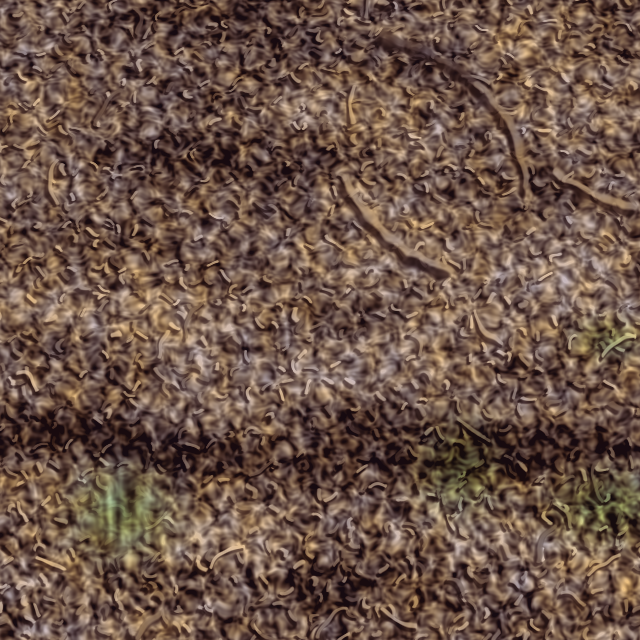
This texture is drawn by a WebGL 1 fragment shader. Its source:

```glsl
precision highp float;
uniform vec2 u_resolution;

vec2 hash2(vec2 p) {
  vec3 q = fract(vec3(p.xyx) * vec3(0.1031, 0.1030, 0.0973));
  q += dot(q, q.yzx + 33.33);
  return fract((q.xx + q.yz) * q.zy);
}

float cornerSlope(vec2 cell, vec2 offset) {
  float angle = 6.2832 * hash2(cell + 71.0).x;
  return dot(vec2(cos(angle), sin(angle)), offset);
}

// Gradient noise, roughly -0.7 to 0.7
float noise(vec2 p) {
  vec2 i = floor(p), f = fract(p);
  vec2 u = f * f * f * (f * (f * 6.0 - 15.0) + 10.0);
  vec2 e = vec2(1.0, 0.0);
  return mix(mix(cornerSlope(i, f), cornerSlope(i + e, f - e), u.x),
             mix(cornerSlope(i + e.yx, f - e.yx), cornerSlope(i + 1.0, f - 1.0), u.x), u.y);
}

// Soft round patch, 1 at its centre
float patchMask(vec2 p, vec2 centre, vec2 size) {
  vec2 d = (p - centre) / size;
  return exp(-dot(d, d));
}

// Distance to a bowed line from a to b
float bowedLine(vec2 p, vec2 a, vec2 b, float bow) {
  vec2 d = b - a;
  float h = clamp(dot(p - a, d) / dot(d, d), 0.0, 1.0);
  return length(p - a - d * h - vec2(-d.y, d.x) * bow * 4.0 * h * (1.0 - h));
}

// Lit twig with a shadow to its lower left
float addTwig(float tone, vec2 p, vec2 a, vec2 b, float bow, float width, float light) {
  float shade = bowedLine(p + width * vec2(1.0, 1.5), a, b, bow);
  float body = bowedLine(p, a, b, bow);
  tone = mix(tone, 0.10, 0.75 * smoothstep(width * 1.6, width * 0.4, shade));
  return mix(tone, light, 0.75 * smoothstep(width * 1.2, width * 0.4, body));
}

// Scattered short twigs or leaf flecks, at most one per cell
float addLitter(float tone, vec2 p, float cells, float reach, float width, float density) {
  vec2 home = floor(p * cells);
  for (int y = -1; y <= 1; y++) {
    for (int x = -1; x <= 1; x++) {
      vec2 cell = home + vec2(float(x), float(y));
      vec2 place = hash2(cell + cells), kind = hash2(cell + cells * 3.0 + 17.0);
      vec2 look = hash2(cell + cells * 5.0 + 43.0);
      if (kind.x < density) {
        float angle = mix(0.3, 2.9, kind.y);
        vec2 arm = vec2(cos(angle), sin(angle)) * reach * mix(0.5, 1.0, look.x);
        vec2 centre = (cell + place) / cells;
        tone = addTwig(tone, p, centre - arm, centre + arm, look.x * 0.5 - 0.25,
                       width, mix(0.36, 0.80, look.y));
      }
    }
  }
  return tone;
}

vec3 litterColor(float tone) {
  vec3 c = mix(vec3(0.09, 0.04, 0.06), vec3(0.18, 0.10, 0.09), clamp((tone - 0.03) / 0.09, 0.0, 1.0));
  c = mix(c, vec3(0.30, 0.20, 0.18), clamp((tone - 0.12) / 0.10, 0.0, 1.0));
  c = mix(c, vec3(0.41, 0.31, 0.27), clamp((tone - 0.22) / 0.11, 0.0, 1.0));
  c = mix(c, vec3(0.53, 0.43, 0.36), clamp((tone - 0.33) / 0.12, 0.0, 1.0));
  c = mix(c, vec3(0.66, 0.56, 0.48), clamp((tone - 0.45) / 0.13, 0.0, 1.0));
  return mix(c, vec3(0.85, 0.74, 0.64), clamp((tone - 0.58) / 0.18, 0.0, 1.0));
}

void main() {
  vec2 p = gl_FragCoord.xy / u_resolution;
  vec2 warp = vec2(noise(p * 34.0), noise(p * 34.0 + 50.0));
  vec2 q = p + 0.009 * warp;
  vec2 ground = vec2(q.x, q.y + 0.2 * q.y * q.y);

  // Curled grain, finer toward the top
  vec2 slanted = vec2(ground.x + 0.25 * ground.y, ground.y * 0.75);
  float grain = 0.48 * noise(slanted * 66.0) + 0.28 * noise(ground * 115.0 + 9.0)
              + 0.20 * noise(ground * 27.0 + 31.0);
  float foreground = smoothstep(0.30, 0.18, p.y);
  float tone = 0.36 + grain * (1.0 + 0.15 * foreground);
  tone = addLitter(tone, ground, 38.0, 0.009, 0.0036, 0.55);
  tone = addLitter(tone, q, 11.0, 0.034, 0.0036, 0.12 + 0.33 * foreground);

  // Broad light and shade
  tone += 0.20 * noise(p * vec2(4.0, 9.0) + 3.0) + 0.12 * noise(p * vec2(9.0, 15.0));
  float band = p.y - 0.31 - 0.03 * noise(p * 6.0);
  tone -= 0.17 * exp(-band * band / 0.0016);
  tone -= 0.12 * patchMask(p, vec2(0.30, 0.76), vec2(0.18, 0.05));
  tone -= 0.10 * patchMask(p, vec2(0.45, 1.0), vec2(0.35, 0.09));
  tone -= 0.10 * patchMask(p, vec2(0.48, 0.08), vec2(0.12, 0.12));
  tone += 0.06 * patchMask(p, vec2(0.50, 0.50), vec2(0.50, 0.13));
  tone += 0.05 * patchMask(p, vec2(0.92, 0.84), vec2(0.15, 0.10));

  // Fallen branches
  tone = addTwig(tone, q, vec2(0.60, 0.945), vec2(0.75, 0.865), 0.05, 0.006, 0.27);
  tone = addTwig(tone, q, vec2(0.75, 0.865), vec2(0.82, 0.71), 0.12, 0.007, 0.52);
  tone = addTwig(tone, q, vec2(0.54, 0.72), vec2(0.70, 0.58), -0.10, 0.007, 0.62);
  tone = addTwig(tone, q, vec2(0.87, 0.735), vec2(0.99, 0.675), -0.05, 0.006, 0.60);

  // Grass blades fanning from the lower left, and mossy spots
  float tuft = patchMask(p, vec2(0.19, 0.20), vec2(0.07, 0.065));
  float fan = (p.x - 0.19) / (0.7 + 2.5 * max(p.y - 0.08, 0.0));
  float blades = 0.42 + 0.6 * noise(vec2(fan * 85.0, p.y * 11.0)) + 0.15 * grain;
  tone = mix(tone, blades, 0.75 * tuft);
  float green = tuft + patchMask(p, vec2(0.72, 0.27), vec2(0.06, 0.06))
              + patchMask(p, vec2(0.95, 0.21), vec2(0.08, 0.05))
              + 0.7 * patchMask(p, vec2(0.95, 0.47), vec2(0.05, 0.03));

  // Warm and purple drift across the leaves
  float warmth = noise(p * 30.0 + 80.0) + 0.6 * noise(p * 6.0 + 20.0);
  vec3 color = litterColor(tone) * (1.0 + warmth * vec3(0.12, 0.03, -0.26));
  color *= mix(vec3(1.0), vec3(0.88, 1.10, 0.80), min(green, 1.0));
  gl_FragColor = vec4(clamp(color, 0.0, 1.0), 1.0);
}
```
